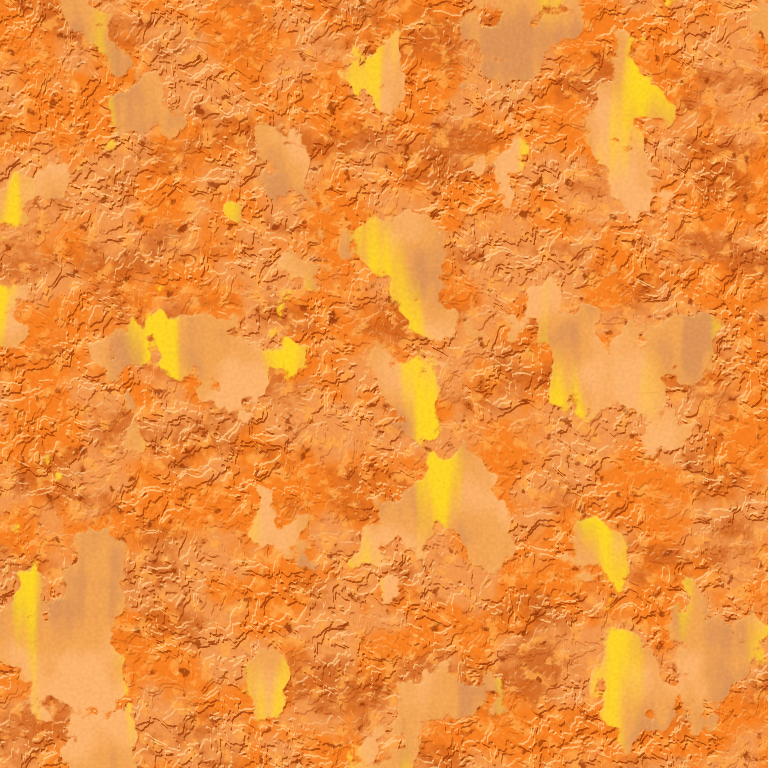
Reproduce this texture procedurally as a WebGL 1 fragment shader.

```glsl
precision highp float;
uniform vec2 u_resolution;

// Rust colours
const vec3 PEACH = vec3(0.95, 0.59, 0.30);
const vec3 ORANGE = vec3(0.97, 0.50, 0.13);
const vec3 AMBER = vec3(1.00, 0.65, 0.28);
const vec3 BROWN = vec3(0.80, 0.38, 0.12);
const vec3 PIT = vec3(0.60, 0.23, 0.04);
const vec3 LIP = vec3(1.00, 0.80, 0.54);

// Paint colours
const vec3 TAN = vec3(0.95, 0.64, 0.32);
const vec3 PALE = vec3(0.99, 0.70, 0.42);
const vec3 MAUVE = vec3(0.85, 0.56, 0.34);
const vec3 YELLOW = vec3(1.00, 0.83, 0.15);

// Feature sizes, as cells across the canvas
const vec2 PATCH_SCALE = vec2(7.0, 5.2);
const vec2 STREAK_SCALE = vec2(12.0, 3.8);
const vec2 STAIN_SCALE = vec2(8.0, 13.0);
const float TONE_SCALE = 10.0;
const float FLAKE_SCALE = 36.0;
const float GRAIN_SCALE = 150.0;

const float PAINT_LEVEL = 0.17;
const float RELIEF_STEP = 0.0024;
const vec2 LIGHT_DIR = vec2(-0.45, 0.89);

vec2 hashGradient(vec2 cell) {
    vec3 q = fract(vec3(cell.xyx) * vec3(0.1031, 0.1030, 0.0973));
    q += dot(q, q.yzx + 33.33);
    float angle = 6.2832 * fract((q.x + q.y) * q.z);
    return vec2(cos(angle), sin(angle));
}

// Signed gradient noise
float noise(vec2 p) {
    vec2 i = floor(p);
    vec2 f = p - i;
    vec2 w = f * f * f * (f * (f * 6.0 - 15.0) + 10.0);
    float a = dot(hashGradient(i), f);
    float b = dot(hashGradient(i + vec2(1, 0)), f - vec2(1, 0));
    float c = dot(hashGradient(i + vec2(0, 1)), f - vec2(0, 1));
    float d = dot(hashGradient(i + vec2(1, 1)), f - vec2(1, 1));
    return mix(mix(a, b, w.x), mix(c, d, w.x), w.y);
}

float fbm(vec2 p) {
    float sum = 0.0;
    float amplitude = 1.0;
    for (int i = 0; i < 4; i++) {
        sum += amplitude * noise(p);
        p = mat2(1.6, 1.2, -1.2, 1.6) * p + 17.3;
        amplitude *= 0.5;
    }
    return sum;
}

// Coverage of the smooth paint that survives between the rust
float paintMask(vec2 p) {
    float field = fbm(p * PATCH_SCALE + 3.7) + 0.20 * fbm(p * 34.0 + 8.0);
    return smoothstep(PAINT_LEVEL - 0.03, PAINT_LEVEL + 0.05, field);
}

// Terraced plates with curled edges, plus fine grain
float flakeHeight(vec2 p) {
    vec2 bend = vec2(noise(p * 24.0 + 5.0), noise(p * 24.0 + 41.0));
    float n = fbm((p + 0.014 * bend) * FLAKE_SCALE);
    float plates = smoothstep(-0.20, -0.08, n) + smoothstep(0.16, 0.28, n);
    return plates + 0.6 * n + 0.30 * noise(p * GRAIN_SCALE);
}

vec3 rustColor(vec2 p) {
    float tone = fbm(p * TONE_SCALE + 60.0);
    float stain = fbm(p * STAIN_SCALE + 23.0);
    float speck = fbm(p * 46.0 + 12.0);
    float pit = fbm(p * 52.0 + 91.0);
    vec3 color = mix(PEACH, ORANGE, smoothstep(-0.22, 0.22, tone));
    color = mix(color, BROWN, 0.75 * smoothstep(0.0, 0.55, stain + 0.3 * pit));
    color = mix(color, AMBER, 0.8 * smoothstep(0.05, 0.45, speck));
    return mix(color, PIT, 0.75 * smoothstep(0.38, 0.66, pit));
}

vec3 paintColor(vec2 p) {
    float fine = noise(p * vec2(58.0, 6.0) + 7.0);
    float cloud = fbm(p * vec2(8.0, 6.0) + 31.0);
    float streak = noise(p * STREAK_SCALE + 14.0) + 0.22 * fine;
    vec3 color = mix(TAN, PALE, smoothstep(-0.1, 0.35, cloud));
    color = mix(color, MAUVE, 0.8 * smoothstep(0.05, 0.5, 0.4 * fine - cloud));
    return mix(color, YELLOW, smoothstep(0.02, 0.38, streak));
}

void main() {
    vec2 p = gl_FragCoord.xy / min(u_resolution.x, u_resolution.y);
    vec2 towardLight = p + LIGHT_DIR * RELIEF_STEP;
    float paint = paintMask(p);

    // Relief is clumped on the rust and faint on the paint
    float rough = mix(0.35, 1.0, smoothstep(-0.3, 0.25, fbm(p * 11.0 + 77.0)));
    float slope = (flakeHeight(p) - flakeHeight(towardLight)) * rough;
    slope *= mix(1.0, 0.10, paint);
    slope += 0.35 * (paint - paintMask(towardLight));

    vec3 color = mix(rustColor(p), paintColor(p), paint);
    color = mix(color, LIP, 0.75 * clamp(slope * 1.3 - 0.04, 0.0, 1.0));
    color = mix(color, PIT, 0.80 * clamp(-slope * 1.2 - 0.08, 0.0, 1.0));
    color *= 1.0 + 0.05 * noise(p * 210.0);
    gl_FragColor = vec4(clamp(color, 0.0, 1.0), 1.0);
}
```
